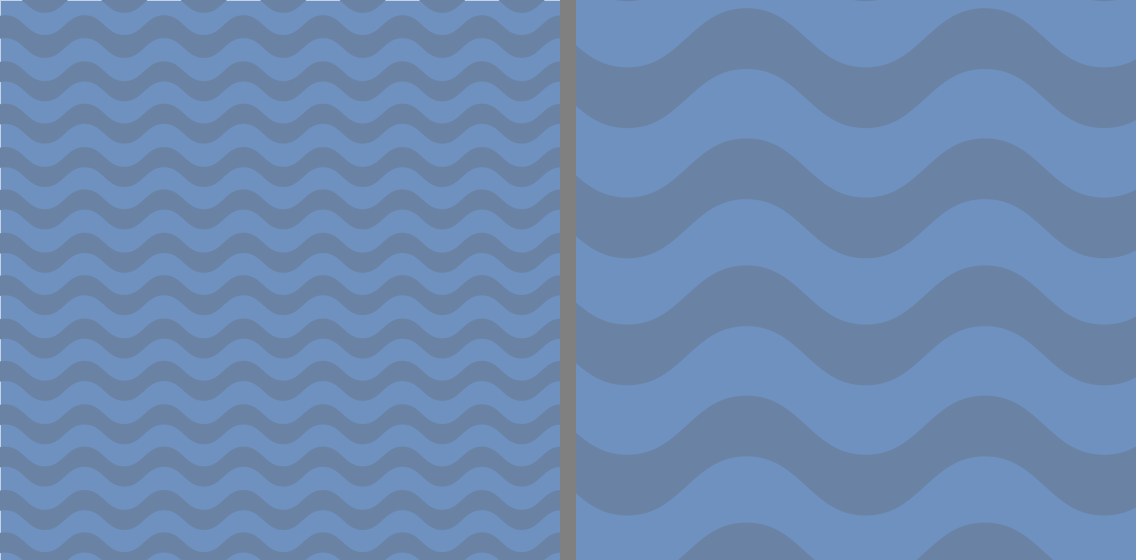
Left, the full canvas; right, a detail of the centre.
This pattern is drawn by a WebGL 1 fragment shader. Its source:

```glsl
precision highp float;

uniform vec2 u_resolution;

#define LIGHT_BLUE vec3(0.435, 0.569, 0.753)
#define SLATE_BLUE vec3(0.416, 0.514, 0.643)
#define RIM_COLOR vec3(0.93, 0.95, 0.98)
#define WAVE_LENGTH 0.1419
#define CREST_X 0.151
#define AMPLITUDE 0.0176
#define PAIR_HEIGHT 0.1531
#define PAIR_GAP 0.0756
#define FIRST_BAND 0.1452
#define BAND_WIDTH 0.0362
#define TOP_SHIFT 0.0048
#define RIM_WIDTH 0.0012

// Rounded wave: the third harmonic flattens crests and steepens slopes
float waveHeight(float x) {
    float t = 6.28318 * (x - CREST_X) / WAVE_LENGTH;
    return AMPLITUDE * (cos(t) - 0.04 * cos(3.0 * t)) / 0.96;
}

// Signed vertical distance to the nearest band; bands repeat in uneven pairs
float bandDistance(float depth) {
    float quarter = 0.25 * PAIR_HEIGHT;
    float q = mod(depth - FIRST_BAND + quarter, PAIR_HEIGHT) - quarter;
    return min(abs(q), abs(q - PAIR_GAP)) - 0.5 * BAND_WIDTH;
}

void main() {
    vec2 uv = gl_FragCoord.xy / u_resolution;
    vec2 fromCorner = vec2(uv.x, 1.0 - uv.y);
    float pixel = 1.0 / min(u_resolution.x, u_resolution.y);

    // Straighten the waves, then widen the topmost band upward
    float depth = fromCorner.y + waveHeight(uv.x);
    float topBandCenter = FIRST_BAND + PAIR_GAP - PAIR_HEIGHT;
    depth += TOP_SHIFT * (1.0 - step(topBandCenter, depth));

    // Thin pale rim on the left and top, covered by the bands
    float edge = min(fromCorner.x, fromCorner.y);
    float rim = clamp((RIM_WIDTH - edge) / pixel + 0.5, 0.0, 1.0);
    vec3 color = mix(LIGHT_BLUE, RIM_COLOR, rim);

    float band = 1.0 - smoothstep(-0.7 * pixel, 0.7 * pixel, bandDistance(depth));
    color = mix(color, SLATE_BLUE, band);

    gl_FragColor = vec4(color, 1.0);
}
```
